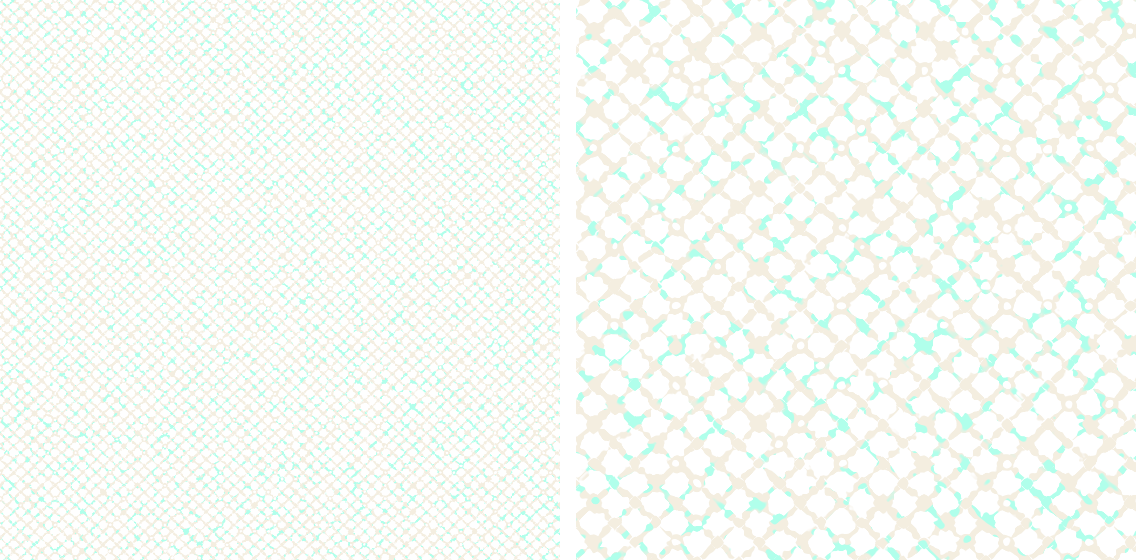
Left, the full canvas; right, a detail of the centre.
Write a WebGL 2 fragment shader that draws this pattern.

```glsl
#version 300 es
precision highp float;
// A fine diagonal net with knots and small rings, in cream flecked with mint on white.

uniform vec2 u_resolution;
out vec4 fragColor;

const vec3 WHITE = vec3(1.0);
const vec3 CREAM = vec3(0.955, 0.932, 0.88);
const vec3 MINT = vec3(0.69, 1.0, 0.92);

const vec2 REPEATS = vec2(40.7, 42.67);  // diamonds across and down
const float LINE_HALF = 0.00165;         // half width of a strand
const float LINE_WEAR = 0.0016;          // roughness of strand edges
const float WEAR_SCALE = 5.3;
const float KNOT_SMALL = 0.0035;
const float KNOT_LARGE = 0.0052;
const float RING_RADIUS = 0.0036;
const float RING_HALF = 0.0014;
const float RING_CHANCE = 0.10;
const float LARGE_CHANCE = 0.12;
const vec2 MOTIF = vec2(4, 2);           // diamonds in one ring-and-knot group
const float FLECK_SCALE = 3.1;           // flecks per strand
const float FLECK_LEVEL = 0.675;
const float FLECK_SOFT = 0.06;

float hash(vec2 p) {
    uvec2 q = uvec2(ivec2(p)) * uvec2(1597u, 3571u);
    uint h = q.x ^ (q.y + 7919u);
    h = (h ^ (h >> 15)) * 73471u;
    h = (h ^ (h >> 13)) * 48271u;
    h ^= h >> 16;
    return float(h & 65535u) / 65535.0;
}

float valueNoise(vec2 p) {
    vec2 i = floor(p), f = fract(p);
    f = f * f * (3.0 - 2.0 * f);
    float low = mix(hash(i), hash(i + vec2(1, 0)), f.x);
    float high = mix(hash(i + vec2(0, 1)), hash(i + vec2(1, 1)), f.x);
    return mix(low, high, f.y);
}

// Signed distance to the mark at one crossing: ring, large knot or small knot
float crossing(vec2 offset, vec2 node) {
    vec2 cell = mod(0.5 * vec2(node.x + node.y, node.x - node.y), MOTIF);
    float pick = hash(node + 301.0);
    bool ringSite = all(lessThan(cell, vec2(0.25)));
    bool knotSite = all(lessThan(abs(cell - 0.5 * MOTIF), vec2(0.25)));
    float r = length(offset);
    if (ringSite || (!knotSite && pick < RING_CHANCE)) {
        return abs(r - RING_RADIUS) - RING_HALF;
    }
    bool large = knotSite || pick > 1.0 - LARGE_CHANCE;
    float diamond = (abs(offset.x) + abs(offset.y)) * 0.8;
    return mix(r, diamond, 0.4) - (large ? KNOT_LARGE : KNOT_SMALL);
}

void main() {
    vec2 uv = gl_FragCoord.xy / u_resolution;
    float aa = 0.6 / min(u_resolution.x, u_resolution.y);

    // Two strand directions; strands lie on whole numbers of each axis
    vec2 grid = vec2(uv.x, 1.0 - uv.y) * REPEATS;
    vec2 net = vec2(grid.x + grid.y, grid.x - grid.y);
    vec2 node = round(net);
    vec2 local = net - node;
    float pitch = 1.0 / length(REPEATS);

    // Strands with worn edges
    vec2 strands = abs(local) * pitch;
    float wear = (valueNoise(net * WEAR_SCALE + 57.0) - 0.5) * 2.0 * LINE_WEAR;
    float strand = min(strands.x, strands.y) - LINE_HALF - wear;

    // Marks at the crossings; strands stop short so rings stay open
    vec2 offset = 0.5 * vec2(local.x + local.y, local.x - local.y) / REPEATS;
    float mark = crossing(offset, node) - 0.7 * wear;
    strand = max(strand, RING_RADIUS - length(offset));
    float cover = 1.0 - smoothstep(-aa, aa, min(strand, mark));

    // Mint flecks
    float fleck = valueNoise(net * FLECK_SCALE + 13.0);
    float mint = smoothstep(FLECK_LEVEL - FLECK_SOFT, FLECK_LEVEL + FLECK_SOFT, fleck);
    fragColor = vec4(mix(WHITE, mix(CREAM, MINT, mint), cover), 1.0);
}
```
